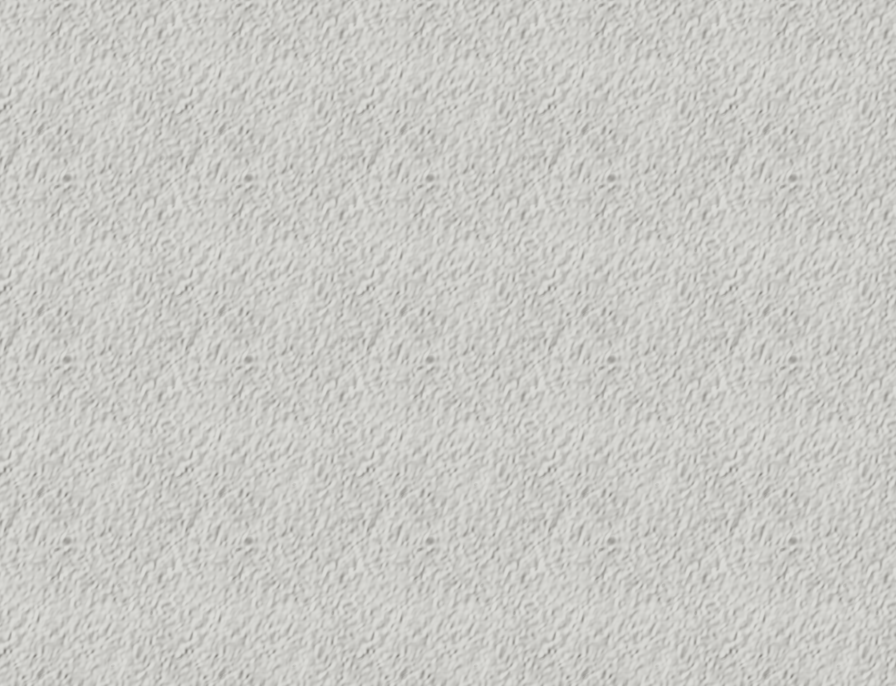
A Shadertoy shader for this texture:

```glsl
const float TILE_SIZE = 0.2645;               // of the canvas height
const vec2 LIGHT_STEP = vec2(0.0075, -0.0032); // away from the light, in tiles
const vec3 SHADOW_GREY = vec3(0.690, 0.686, 0.669);
const vec3 LIT_GREY = vec3(0.826, 0.825, 0.809);
const int PIT_COUNT = 9;

float hash(vec2 p, float seed) {
    vec3 q = fract(vec3(p.xyx + seed * 17.3) * 0.1031);
    q += dot(q, q.yzx + 33.33);
    return fract((q.x + q.y) * q.z);
}

// Random lattice value that repeats with the sheared tile
float latticeValue(vec2 cell, vec2 count, float shear, float seed) {
    float row = floor((cell.y + 0.5) / count.y);
    cell += row * vec2(shear, -count.y);
    cell.x = floor(mod(cell.x + 0.5, count.x));
    return hash(cell, seed);
}

// Value noise with period 1, its cells leaning to the right
float tileNoise(vec2 p, vec2 count, float shear, float seed) {
    vec2 q = vec2(p.x * count.x - p.y * shear, p.y * count.y);
    vec2 cell = floor(q);
    vec2 f = q - cell;
    f = f * f * (3.0 - 2.0 * f);
    float a = latticeValue(cell, count, shear, seed);
    float b = latticeValue(cell + vec2(1.0, 0.0), count, shear, seed);
    float c = latticeValue(cell + vec2(0.0, 1.0), count, shear, seed);
    float d = latticeValue(cell + vec2(1.0, 1.0), count, shear, seed);
    return mix(mix(a, b, f.x), mix(c, d, f.x), f.y);
}

// Slope of a noise layer as seen under slanting light
float emboss(vec2 p, vec2 lightStep, vec2 count, float shear, float seed) {
    return tileNoise(p + lightStep, count, shear, seed)
         - tileNoise(p - lightStep, count, shear, seed);
}

// Small dark hollows, the first ones being the largest
float pits(vec2 p, int count, float largest) {
    float cover = 0.0;
    for (int i = 0; i < count; i++) {
        float id = float(i);
        vec2 center = vec2(hash(vec2(id, 1.0), 5.0), hash(vec2(id, 2.0), 6.0));
        vec2 delta = fract(p - center + 0.5) - 0.5;
        delta.x -= 0.4 * delta.y;
        float radius = largest / (1.0 + 0.2 * id);
        float hollow = 1.0 - smoothstep(0.3 * radius, radius, length(delta));
        cover = max(cover, hollow / (1.0 + 0.12 * id));
    }
    return cover;
}

void mainImage(out vec4 fragColor, in vec2 fragCoord) {
    vec2 p = fragCoord / iResolution.y / TILE_SIZE;

    // Bend the lattice slightly so that the grains become irregular
    vec2 bend = vec2(tileNoise(p, vec2(23.0), 0.0, 1.0),
                     tileNoise(p, vec2(21.0), 0.0, 2.0)) - 0.5;
    vec2 q = p + 0.011 * bend;

    // Plaster relief: two layers of slanted grains
    float relief = 0.85 * emboss(q, LIGHT_STEP, vec2(57.0, 42.0), 20.0, 3.0);
    relief += 0.6 * emboss(q, LIGHT_STEP, vec2(47.0, 37.0), 14.0, 4.0);

    // Separate flecks and soft mottling
    relief += 0.5 * (tileNoise(q, vec2(49.0, 36.0), 17.0, 7.0) - 0.5);
    relief += 0.25 * (tileNoise(p, vec2(15.0, 12.0), 4.0, 9.0) - 0.5);
    relief += 0.22 * (tileNoise(p, vec2(6.0, 5.0), 0.0, 8.0) - 0.5);

    // Compress the highlights, then sink the pits
    float tone = 0.79 + relief - 0.5 * relief * relief;
    tone -= 0.85 * pits(q, PIT_COUNT, 0.032);

    fragColor = vec4(mix(SHADOW_GREY, LIT_GREY, tone), 1.0);
}
```
